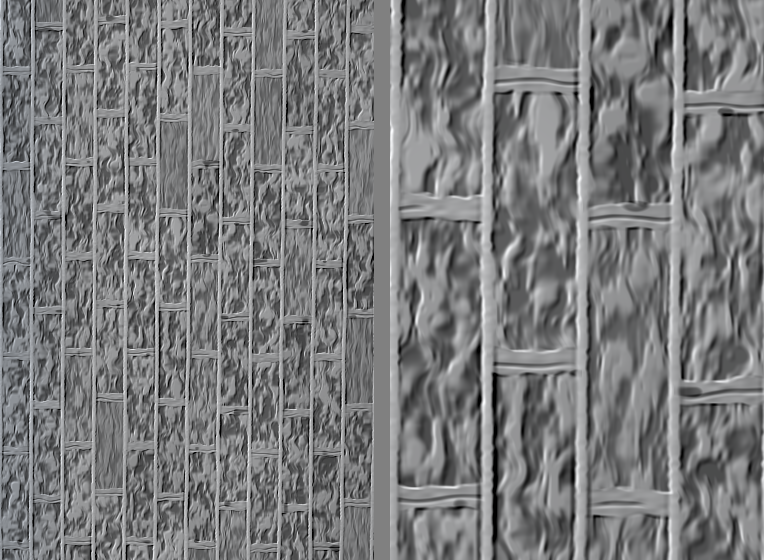
Left, the full canvas; right, a detail of the centre.
Reproduce this texture procedurally as a Shadertoy shader.

```glsl
// Grey wall of upright rough bricks in staggered columns, with raised pale mortar.

// Layout, in canvas widths (the canvas is 1 wide and 1.5 tall)
const float TALL = 1.5;
const float PITCH_BOTTOM = 0.0829;    // column spacing at the foot
const float PITCH_TOP = 0.0844;       // column spacing at the head
const float LEAN = 0.004;             // sideways shift of the columns at the head
const float BRICK_LENGTH = 0.2535;
const float EVEN_START = 0.189;       // first joint below the top edge
const float ODD_START = 0.074;
const float EVEN_DRIFT = 0.010;       // slow rise and fall of the joints
const float ODD_DRIFT = 0.021;
const float JOINT_JITTER = 0.006;
const float BEAD_HALF = 0.0056;
const float JOINT_HALF = 0.0112;

// Surface and light
const vec2 GRAIN = vec2(98.0, 40.0);
const vec2 TO_LIGHT = vec2(-0.0023, 0.0021);
const float RELIEF = 0.38;
const float CREVICE_TONE = 0.31;
const float BRICK_RANGE = 0.27;
const float JOINT_TONE = 0.57;
const float BEAD_TONE = 0.64;
const vec3 STONE_TINT = vec3(0.995, 1.0, 1.008);
const vec3 COOL_TINT = vec3(0.96, 1.0, 1.05);

float hash(vec2 p) {
    vec3 q = fract(p.xyx * vec3(0.1031, 0.1030, 0.0973));
    q += dot(q, q.yzx + 33.33);
    return fract((q.x + q.y) * q.z);
}

float noise(vec2 p) {
    vec2 i = floor(p), f = fract(p);
    f = f * f * (3.0 - 2.0 * f);
    return mix(mix(hash(i), hash(i + vec2(1, 0)), f.x),
               mix(hash(i + vec2(0, 1)), hash(i + vec2(1, 1)), f.x), f.y);
}

// Signed distances to the nearest bead (x) and joint (y), then the brick index (zw)
vec4 layout_at(vec2 p) {
    p.x += 0.003 * (noise(p * vec2(14.0, 9.0)) - 0.5);
    p.y += 0.005 * (noise(p * vec2(45.0, 30.0) + 7.0) - 0.5);
    float t = p.y / TALL;
    float pitch = mix(PITCH_BOTTOM, PITCH_TOP, t);
    float across = (p.x - LEAN * t) / pitch;
    float column = floor(across);
    float odd = mod(column, 2.0);
    float start = mix(EVEN_START, ODD_START, odd)
                + mix(EVEN_DRIFT, ODD_DRIFT, odd) * sin(6.2832 * (column - 6.0) / 11.0);
    float down = (TALL - p.y - start) / BRICK_LENGTH;
    float joint = round(down);
    float dy = (down - joint) * BRICK_LENGTH
             + JOINT_JITTER * (hash(vec2(column, joint) + 40.0) - 0.5);
    return vec4((across - round(across)) * pitch, dy, column, joint - step(dy, 0.0));
}

// Height (x) and unlit tone (y) of the wall
vec2 wall(vec2 p) {
    vec4 cell = layout_at(p);
    vec2 id = cell.zw + 20.0;
    float smoothBrick = smoothstep(0.72, 0.9, hash(id));

    // Brick face: warped grain drawn out vertically
    vec2 q = p * GRAIN * mix(vec2(1.0), vec2(1.45, 0.8), smoothBrick) + id * 17.3;
    q.x += 1.3 * (noise(q * vec2(0.45, 0.9) + 3.0) - 0.5);
    float grain = 0.66 * noise(q) + 0.34 * noise(q * vec2(2.1, 2.4) + 9.0);
    float face = mix(smoothstep(0.2, 0.76, grain), 0.35 + 0.4 * grain, 0.7 * smoothBrick);
    float tone = CREVICE_TONE + BRICK_RANGE * face + 0.06 * (hash(id + 5.0) - 0.5);

    // Cross joints: a flat band with a tooled groove
    float grit = noise(p * vec2(90.0, 210.0));
    float edge = abs(cell.y) + 0.004 * (grit - 0.5);
    float joint = 1.0 - smoothstep(JOINT_HALF - 0.002, JOINT_HALF + 0.0015, edge);
    float wander = 0.008 * (noise(p * vec2(30.0, 8.0)) - 0.5);
    float groove = 1.0 - smoothstep(0.0006, 0.003, abs(cell.y - 0.003 + wander));
    groove *= smoothstep(0.3, 0.65, noise(p * vec2(26.0, 12.0) + 31.0));
    float height = mix(face, 0.72 + 0.2 * grit - 0.35 * groove, joint);
    tone = mix(tone, JOINT_TONE + 0.08 * (grit - 0.5) - 0.13 * groove, joint);

    // Shadow under the joint, and open gaps beside some beads
    float under = smoothstep(0.003, 0.0, abs(cell.y - JOINT_HALF - 0.001));
    tone -= 0.12 * under * noise(p * vec2(35.0, 20.0));
    float beside = smoothstep(0.004, 0.0, abs(abs(cell.x) - BEAD_HALF - 0.0015));
    float gap = smoothstep(0.68, 0.85, noise(p * vec2(12.0, 9.0) + 60.0));
    tone -= beside * (0.06 + 0.22 * gap);

    // Long vertical beads
    float bead = 1.0 - smoothstep(BEAD_HALF - 0.0028, BEAD_HALF + 0.0013,
                                  abs(cell.x) + 0.002 * (grit - 0.5));
    float crown = 1.0 - 0.25 * pow(min(abs(cell.x) / BEAD_HALF, 1.0), 2.0);
    height = mix(height, crown + 0.08 * grit, bead);
    tone = mix(tone, BEAD_TONE + 0.05 * (grit - 0.5), bead);

    // Rare dark chips where a joint has broken away
    float chip = smoothstep(0.78, 0.9, noise(p * vec2(38.0, 60.0) + 12.0));
    tone -= 0.25 * chip * smoothstep(0.02, 0.008, abs(cell.y)) * (1.0 - 0.7 * bead);
    return vec2(height, tone);
}

void mainImage(out vec4 fragColor, in vec2 fragCoord) {
    vec2 uv = fragCoord / iResolution.xy;
    vec2 p = uv * vec2(1.0, TALL);
    vec2 here = wall(p);
    float slope = here.x - wall(p + TO_LIGHT).x;
    float light = here.y + RELIEF * slope;

    // Uneven staining and darker corners
    light *= 0.96 + 0.10 * noise(p * 5.0 + 80.0);
    light *= 1.04 - 0.26 * dot(uv - 0.5, uv - 0.5);
    vec3 tint = mix(STONE_TINT, COOL_TINT, 0.7 * smoothstep(0.25, 0.0, uv.x));
    fragColor = vec4(clamp(light * tint, 0.0, 1.0), 1.0);
}
```
